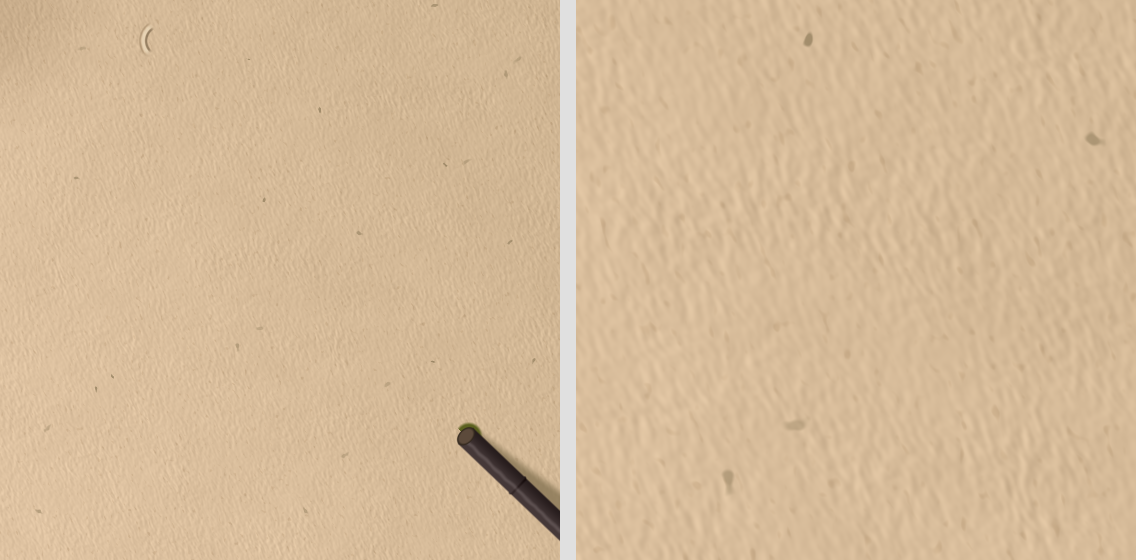
Left: the whole. Right: its middle third, enlarged.
This texture is drawn by a WebGL 2 fragment shader. Its source:

```glsl
#version 300 es
precision highp float;

uniform vec2 u_resolution;
out vec4 fragColor;

vec2 hash2(vec2 p) {
  vec3 q = fract(p.xyx * vec3(0.1031, 0.1030, 0.0973));
  q += dot(q, q.yzx + 33.33);
  return fract((q.xx + q.yz) * q.zy);
}

float cornerSlope(vec2 cell, vec2 offset) {
  float angle = 6.2832 * hash2(cell).x;
  return dot(vec2(cos(angle), sin(angle)), offset);
}

float gradientNoise(vec2 p) {
  vec2 i = floor(p), f = fract(p);
  vec2 w = f * f * f * (f * (f * 6.0 - 15.0) + 10.0);
  vec2 x = vec2(1.0, 0.0);
  return mix(mix(cornerSlope(i, f), cornerSlope(i + x.xy, f - x.xy), w.x),
             mix(cornerSlope(i + x.yx, f - x.yx), cornerSlope(i + x.xx, f - x.xx), w.x), w.y);
}

// Paper relief: short fibres leaning slightly left of vertical
float relief(vec2 p) {
  vec2 q = vec2(p.x + 0.35 * p.y, p.y - 0.2 * p.x);
  q += 0.004 * gradientNoise(p * 35.0 + 7.0);
  return gradientNoise(q * vec2(145.0, 80.0) + 40.0)
       + 0.5 * gradientNoise(q * vec2(230.0, 150.0) + 90.0);
}

vec3 paper(vec2 p) {
  vec3 c = mix(vec3(0.873, 0.763, 0.632), vec3(0.812, 0.708, 0.572),
               smoothstep(-0.1, 1.25, 0.75 * p.x + 0.42 * p.y));
  c -= 0.07 * smoothstep(0.25, 0.0, length(p - vec2(0.0, 1.0)));
  c += 0.012 * gradientNoise(p * 5.0) + 0.014 * gradientNoise(p * 22.0 + 3.0);

  // Side light on the fibres
  vec2 e = vec2(0.0016, -0.0005);
  float slope = relief(p + e) - relief(p - e);
  float roughness = 0.8 + 0.6 * gradientNoise(p * 14.0 + 50.0);
  c += vec3(0.062, 0.06, 0.056) * slope * roughness;
  float pit = smoothstep(0.3, 0.7, -relief(p + 5.0));
  return c - pit * vec3(0.045, 0.05, 0.055);
}

// Sparse dark flecks, one candidate per grid cell
float flecks(vec2 p) {
  float cover = 0.0;
  vec2 cell = floor(p * 11.0);
  for (int y = -1; y <= 1; y++) {
    for (int x = -1; x <= 1; x++) {
      vec2 id = cell + vec2(x, y);
      vec2 kind = hash2(id + 61.0);
      vec2 d = p - (id + hash2(id + 17.0)) / 11.0;
      float turn = 6.2832 * kind.y;
      d = mat2(cos(turn), sin(turn), -sin(turn), cos(turn)) * d;
      float r = length(d * vec2(0.65, 1.4)) + 0.004 * gradientNoise(p * 160.0);
      float size = mix(0.003, 0.007, kind.y);
      cover = max(cover, step(0.86, kind.x) * mix(0.75, 0.3, kind.y)
                         * smoothstep(size, size * 0.3, r));
    }
  }
  return cover;
}

// Curved crease: lit ridge beside a thin dark fold
vec3 crease(vec3 c, vec2 p) {
  vec2 d = p - vec2(0.287, 0.927);
  float r = length(d), angle = atan(d.y, -d.x);
  float span = smoothstep(1.05, 0.65, abs(angle - 0.1));
  c = mix(c, vec3(0.93, 0.86, 0.74), 0.75 * span * smoothstep(0.005, 0.001, abs(r - 0.031)));
  c = mix(c, vec3(0.5, 0.42, 0.31), 0.75 * span * smoothstep(0.0035, 0.0005, abs(r - 0.026)));
  return mix(c, vec3(0.6, 0.5, 0.37), 0.5 * span * smoothstep(0.003, 0.0, abs(r - 0.037)));
}

// Dark rod entering from the lower right; q is (along, across)
vec3 rod(vec3 c, vec2 p) {
  vec2 axis = normalize(vec2(0.17, -0.162));
  vec2 d = p - vec2(0.83, 0.223);
  vec2 q = vec2(dot(d, axis), dot(d, vec2(-axis.y, axis.x)));
  float soft = max(0.002, 1.0 / u_resolution.y);

  // Cast shadow widening away from the tip
  float reach = 0.021 + 0.13 * max(q.x, 0.0);
  float shade = smoothstep(reach + 0.008, reach - 0.012, q.y)
              * smoothstep(-0.01, 0.02, q.x) * step(0.0, q.y);
  c = mix(c, vec3(0.53, 0.46, 0.33), 0.8 * shade);
  float rim = length(q - vec2(0.006, 0.004));
  c = mix(c, vec3(0.36, 0.38, 0.12), smoothstep(0.026, 0.019, rim) * step(0.0, q.y));

  // Body with a sheen, a collar and a paler end cap
  float halfWidth = 0.0195 + 0.0015 * smoothstep(0.004, 0.0, abs(q.x - 0.13));
  float body = max(abs(q.y) - halfWidth, -q.x - 0.003 + 14.0 * q.y * q.y);
  vec3 tone = mix(vec3(0.15, 0.11, 0.11), vec3(0.27, 0.22, 0.22),
                  smoothstep(0.02, -0.012, q.y));
  tone += 0.1 * smoothstep(0.006, 0.0, abs(q.y + 0.006 + 0.002 * gradientNoise(q * 60.0)));
  tone -= 0.07 * smoothstep(0.004, 0.0, abs(q.x - 0.133));
  c = mix(c, tone, smoothstep(soft, -soft, body));
  float cap = length((q - vec2(0.003, 0.0)) * vec2(1.5, 1.0)) - 0.019;
  vec3 capTone = mix(vec3(0.36, 0.29, 0.23), vec3(0.19, 0.15, 0.11),
                     smoothstep(-0.006, 0.0, cap));
  return mix(c, capTone, smoothstep(soft, -soft, cap));
}

void main() {
  vec2 p = gl_FragCoord.xy / u_resolution;
  vec3 c = mix(paper(p), vec3(0.53, 0.46, 0.33), flecks(p));
  c = crease(c, p);
  fragColor = vec4(rod(c, p), 1.0);
}
```
